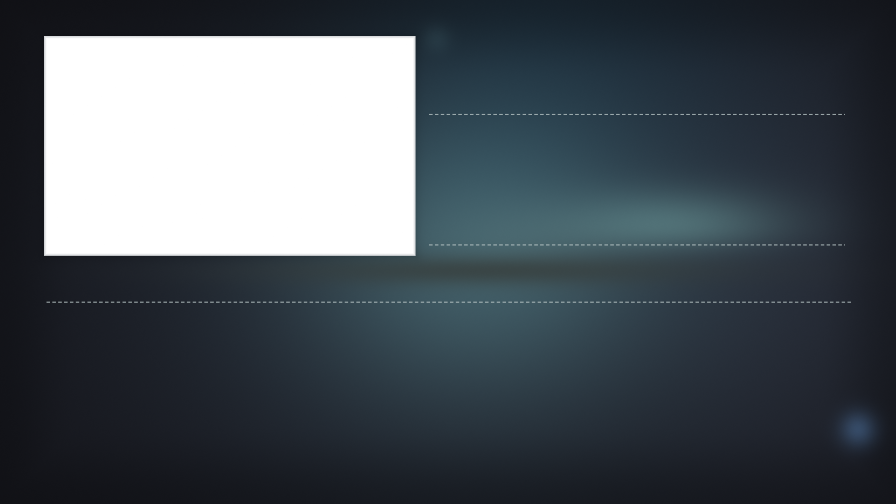
Write a Shadertoy shader that draws this background.

```glsl
// Dark teal studio backdrop with a soft light streak, a white panel and dashed rules.

// Soft elliptical falloff: 1 at the centre, fading with the given radii.
float glow(vec2 p, vec2 centre, vec2 radius) {
    vec2 d = (p - centre) / radius;
    return exp(-dot(d, d));
}

float boxDistance(vec2 p, vec2 centre, vec2 halfSize) {
    vec2 d = abs(p - centre) - halfSize;
    return length(max(d, 0.0)) + min(max(d.x, d.y), 0.0);
}

// Horizontal dashed rule from x = span.x to span.y at the given height.
float dashedRule(vec2 p, vec2 span, float height, float px) {
    const float period = 0.0116;
    float along = abs(fract((p.x - span.x) / period) - 0.5) * period;
    float dash = 1.0 - smoothstep(-0.5 * px, 0.5 * px, along - 0.0035);
    float line = 1.0 - smoothstep(-0.5 * px, 0.5 * px, abs(p.y - height) - 0.0011);
    float ends = step(span.x, p.x) * step(p.x, span.y);
    return dash * line * ends;
}

float hash(vec2 p) {
    return fract(sin(dot(p, vec2(12.99, 78.23))) * 43758.5);
}

void mainImage(out vec4 fragColor, in vec2 fragCoord) {
    // Height spans 0..1, width spans 0..16/9.
    vec2 p = fragCoord / iResolution.xy * vec2(16.0 / 9.0, 1.0);
    float px = 1.0 / iResolution.y;

    // Backdrop: slate body, blue upper haze and a teal core.
    vec3 color = vec3(0.075, 0.075, 0.095);
    color += vec3(0.075, 0.105, 0.130) * glow(p, vec2(0.95, 0.46), vec2(0.78, 0.52));
    color += vec3(0.000, 0.045, 0.065) * glow(p, vec2(1.08, 0.90), vec2(0.46, 0.34));
    color += vec3(0.110, 0.190, 0.180) * glow(p, vec2(0.95, 0.50), vec2(0.36, 0.30));
    color += vec3(0.035, 0.040, 0.050) * glow(p, vec2(1.60, 0.50), vec2(0.30, 0.50));

    // Streak: wide above its lower edge, cut off quickly below it.
    float streakHeight = p.y > 0.555 ? 0.068 : 0.052;
    color += vec3(0.125, 0.190, 0.170) * glow(p, vec2(1.36, 0.555), vec2(0.21, streakHeight));
    color += vec3(0.030, 0.025, 0.015) * glow(p, vec2(1.08, 0.53), vec2(0.25, 0.08));

    // Warm shadow band beneath the streak.
    float band = glow(p, vec2(0.97, 0.463), vec2(0.46, 0.030));
    color = mix(color, vec3(0.21, 0.23, 0.22), 0.72 * band);

    // Out-of-focus light spots.
    color += vec3(0.12, 0.20, 0.29) * glow(p, vec2(1.704, 0.148), vec2(0.036));
    color += vec3(0.04, 0.06, 0.06) * glow(p, vec2(0.866, 0.924), vec2(0.028));

    // Darkened borders.
    vec2 edge = min(p, vec2(16.0 / 9.0, 1.0) - p);
    color *= mix(0.80, 1.0, smoothstep(0.0, 0.16, min(edge.x, edge.y)));

    // Dashed rules.
    float rules = dashedRule(p, vec2(0.849, 1.676), 0.773, px);
    rules = max(rules, dashedRule(p, vec2(0.849, 1.676), 0.514, px));
    rules = max(rules, dashedRule(p, vec2(0.090, 1.690), 0.4005, px));
    color = mix(color, vec3(0.72, 0.77, 0.77), 0.8 * rules);

    // White panel with a thin grey rim and a faint shadow.
    float panel = boxDistance(p, vec2(0.456, 0.7105), vec2(0.3685, 0.2180));
    color *= 1.0 - 0.15 * exp(-max(panel, 0.0) / 0.008);
    vec3 paper = mix(vec3(0.84, 0.85, 0.86), vec3(1.0), smoothstep(0.0, 0.006, -panel));
    color = mix(color, paper, 1.0 - smoothstep(-0.5 * px, 0.5 * px, panel));

    // Fine dither against banding.
    color += (hash(fragCoord) - 0.5) / 255.0;
    fragColor = vec4(clamp(color, 0.0, 1.0), 1.0);
}
```
